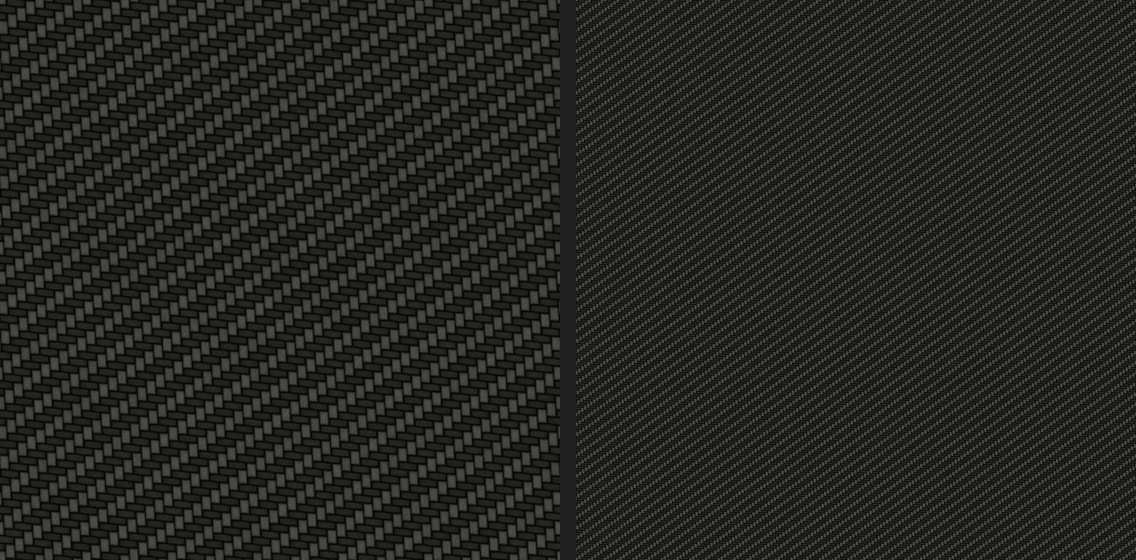
Left, the tile; right, the same tile 3 across and 3 down.
Reproduce this texture procedurally as a three.js fragment shader.

```glsl
varying vec2 vUv;

float hash(vec2 p) {
  vec3 q = fract(vec3(p.xyx) * 0.1031);
  q += dot(q, q.yzx + 33.33);
  return fract((q.x + q.y) * q.z);
}

// Value noise that wraps after a whole number of cells
float noise(vec2 uv, vec2 cells) {
  vec2 p = uv * cells;
  vec2 i = floor(p);
  vec2 f = smoothstep(0.0, 1.0, fract(p));
  vec2 a = mod(i, cells);
  vec2 b = mod(i + 1.0, cells);
  return mix(mix(hash(a), hash(vec2(b.x, a.y)), f.x),
             mix(hash(vec2(a.x, b.y)), hash(b), f.x), f.y);
}

float roundBox(vec2 p, vec2 halfSize, float radius) {
  vec2 q = abs(p) - halfSize + radius;
  return length(max(q, 0.0)) + min(max(q.x, q.y), 0.0) - radius;
}

// Twill lattice: both canvas edges span whole numbers of steps
vec2 toLattice(vec2 p) {
  return vec2(59.0 * p.x + 4.0 * p.y, 13.0 * p.x - 18.0 * p.y);
}

vec2 fromLattice(vec2 c) {
  return vec2(18.0 * c.x + 4.0 * c.y, 13.0 * c.x - 59.0 * c.y) / 1114.0;
}

float tileHash(vec2 c) {
  return hash(mod(floor(fromLattice(c) * 2228.0 + 0.5), 2228.0));
}

void main() {
  vec2 lattice = toLattice(vUv) - vec2(0.15, 0.96);
  vec2 nearest = floor(lattice + 0.5);
  float warpDist = 10.0;
  float weftDist = 10.0;
  float warpTone = 0.5;
  float weftTone = 0.5;
  vec2 warpPos = vec2(0.0);
  vec2 weftPos = vec2(0.0);

  // Closest upright and lying tow, in hundredths of the canvas
  for (int j = -1; j <= 1; j++) {
    for (int i = -1; i <= 1; i++) {
      vec2 cell = nearest + vec2(float(i), float(j));
      vec2 p = fromLattice(lattice - cell) * 100.0;
      p += vec2(0.04 * p.y, 0.07 * p.x);
      float d = roundBox(p, vec2(0.8, 1.22), 0.26);
      if (d < warpDist) {
        warpDist = d;
        warpPos = p;
        warpTone = tileHash(cell);
      }
      cell += 0.5;
      p = fromLattice(lattice - cell) * 100.0;
      p.y += 0.09 * p.x;
      d = roundBox(p, vec2(1.6, 0.65 - 0.045 * p.x * p.x), 0.24);
      if (d < weftDist) {
        weftDist = d;
        weftPos = p;
        weftTone = tileHash(cell);
      }
    }
  }

  // Fine fibres along each tow
  float grain = noise(vUv, vec2(384.0)) - 0.5;
  float warpFibre = noise(vUv, vec2(420.0, 160.0)) - 0.5;
  float weftFibre = noise(vUv, vec2(160.0, 420.0)) - 0.5;

  vec3 color = vec3(0.025, 0.03, 0.016);

  // Dark lying tows, shaded where they dip under the upright ones
  vec3 weft = mix(vec3(0.055, 0.06, 0.04), vec3(0.142, 0.147, 0.127),
                  smoothstep(0.0, 0.3, -weftDist));
  weft *= 1.0 - 0.06 * weftPos.x * weftPos.x;
  weft *= 1.0 + 0.14 * (weftTone - 0.5) + 0.16 * weftFibre + 0.12 * grain;
  weft *= mix(0.35, 1.0, smoothstep(0.0, 0.24, warpDist));
  color = mix(color, weft, smoothstep(0.08, -0.08, weftDist));

  // Light upright tows
  vec3 warp = mix(vec3(0.13, 0.135, 0.115), vec3(0.27, 0.273, 0.25),
                  smoothstep(0.0, 0.36, -warpDist));
  warp *= 1.03 - 0.08 * warpPos.y * warpPos.y;
  warp *= 1.0 + 0.1 * (warpTone - 0.5) + 0.12 * warpFibre + 0.12 * grain;
  color = mix(color, warp, smoothstep(0.1, -0.1, warpDist));

  gl_FragColor = vec4(color, 1.0);
}
```
